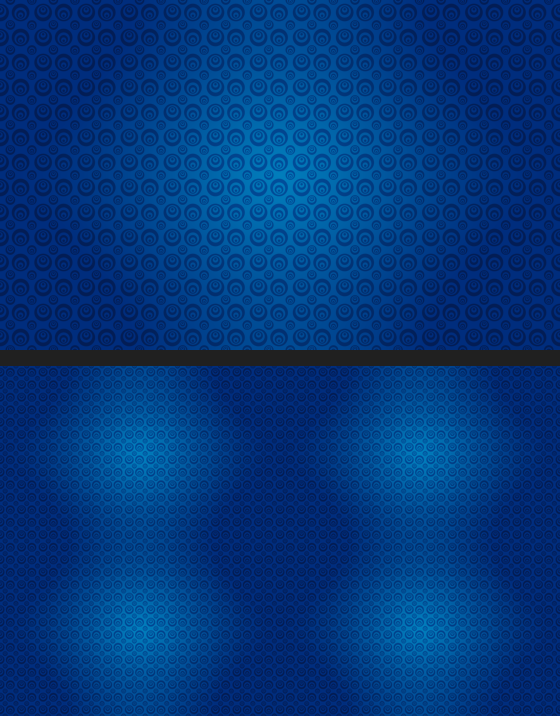
Top, the tile; bottom, the same tile 2 across and 2 down.
Write a Shadertoy shader that draws this pattern.

```glsl
#define REPEATS vec2(13.0, 14.0)
#define ASPECT 1.6
#define BIG_RADIUS 0.0252
#define SMALL_RADIUS 0.0137
#define EYE_SHIFT 0.42
#define GLOW_FALLOFF 1.25
#define GLOW_SHAPE vec2(1.0, 0.68)
#define GROUND_CENTRE vec3(0.005, 0.49, 0.735)
#define GROUND_EDGE vec3(0.0, 0.175, 0.49)
#define RING_CENTRE vec3(0.005, 0.305, 0.61)
#define RING_EDGE vec3(0.01, 0.115, 0.335)

const float PI = 3.14159;
const float DISC_SIZES[5] = float[5](1.0, 0.7, 0.49, 0.3, 0.13);

// Offset to the nearest repeat of a motif, in canvas heights
vec2 nearestRepeat(vec2 cell, vec2 centre) {
    return (fract(cell - centre + 0.5) - 0.5) * vec2(ASPECT, 1.0) / REPEATS;
}

// Nested off-centre discs, alternately dark and clear
float eye(vec2 p, float radius, float direction, float pixel) {
    float cover = 0.0;
    float layerSign = 1.0;
    for (int i = 0; i < 5; i++) {
        float size = DISC_SIZES[i];
        vec2 shift = vec2(0.0, direction * EYE_SHIFT * (1.0 - size) * radius);
        float edge = length(p - shift) - size * radius;
        cover += layerSign * smoothstep(0.75, -0.75, edge / pixel);
        layerSign = -layerSign;
    }
    return clamp(cover, 0.0, 1.0);
}

void mainImage(out vec4 fragColor, in vec2 fragCoord) {
    vec2 centred = fragCoord / iResolution.xy - 0.5;
    vec2 cell = centred * REPEATS;
    float pixel = 1.0 / iResolution.y;

    // Each cell holds two large and two small eyes, facing up and down
    float rings = 0.0;
    for (int i = 0; i < 2; i++) {
        float k = float(i);
        float direction = 1.0 - 2.0 * k;
        vec2 bigCentre = vec2(-0.498 + 0.476 * k, 0.5);
        vec2 smallCentre = vec2(-0.26 + 0.5 * k, 0.0);
        rings += eye(nearestRepeat(cell, bigCentre), BIG_RADIUS, direction, pixel);
        rings += eye(nearestRepeat(cell, smallCentre), SMALL_RADIUS, direction, pixel);
    }

    // Wrapping radial glow
    float reach = length(GLOW_SHAPE * sin(PI * centred));
    float fade = pow(min(reach, 1.0), GLOW_FALLOFF);
    vec3 ground = mix(GROUND_CENTRE, GROUND_EDGE, fade);
    vec3 ringColour = mix(RING_CENTRE, RING_EDGE, fade);

    fragColor = vec4(mix(ground, ringColour, min(rings, 1.0)), 1.0);
}
```
